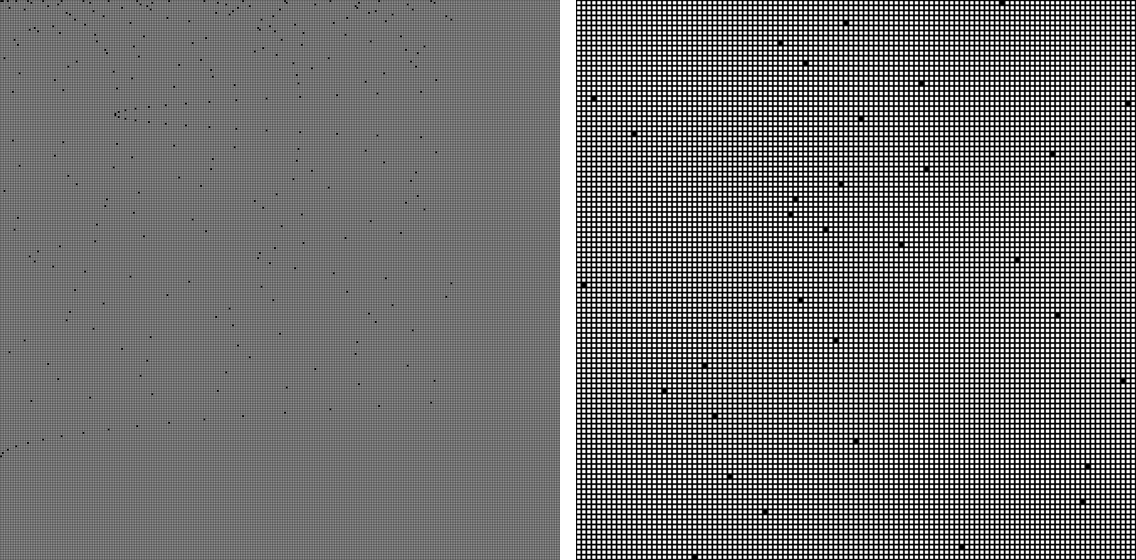
Left: the whole. Right: its middle third, enlarged.
A three.js fragment shader for this pattern:

```glsl
// A fine mesh of white squares on black, 333 1/3 cells across and down.
// Cells are numbered row by row, 271 to a row from the top left, and those
// numbered by a perfect square are left black. A flat-band filter smooths it.

varying vec2 vUv;

// Step response of a sharpened Gaussian: keeps dots clear, damps the mesh.
vec2 softStep(vec2 z) {
  z = clamp(z, -5.0, 5.0);
  vec2 rise = 0.5 + 0.5 * tanh(0.7979 * z * (1.0 + 0.0447 * z * z));
  return rise + 0.5 * z * 0.3989 * exp(-0.5 * z * z);
}

// Filtered brightness at p of the square in one cell; its line is the
// first third of the cell on each axis.
float squareCover(vec2 cell, vec2 p, vec2 blur) {
  vec2 span = softStep((p - cell - 1.0 / 3.0) / blur)
            - softStep((p - cell - 1.0) / blur);
  return span.x * span.y;
}

// 1 where the cell number is a perfect square, up to 271 squared.
float isPerfectSquare(vec2 cell) {
  if (min(cell.x, cell.y) < 0.0 || cell.x > 270.5) return 0.0;
  float number = cell.y * 271.0 + cell.x;
  float root = floor(sqrt(number) + 0.5);
  return root < 271.5 && abs(root * root - number) < 0.5 ? 1.0 : 0.0;
}

void main() {
  // Cell units, with rows counted down from the top.
  vec2 p = vec2(vUv.x, 1.0 - vUv.y) * 1000.0 / 3.0;

  // Blur in cells; at the upper limit the mesh fades to its mean grey.
  vec2 blur = clamp(0.68 * fwidth(p), 0.001, 0.6);

  // Add up the nearby squares, leaving out the numbered ones
  float white = 0.0;
  for (int j = -2; j <= 2; j++) {
    for (int i = -2; i <= 2; i++) {
      vec2 cell = floor(p) + vec2(float(i), float(j));
      white += (1.0 - isPerfectSquare(cell)) * squareCover(cell, p, blur);
    }
  }

  gl_FragColor = vec4(vec3(clamp(white, 0.0, 1.0)), 1.0);
}
```
